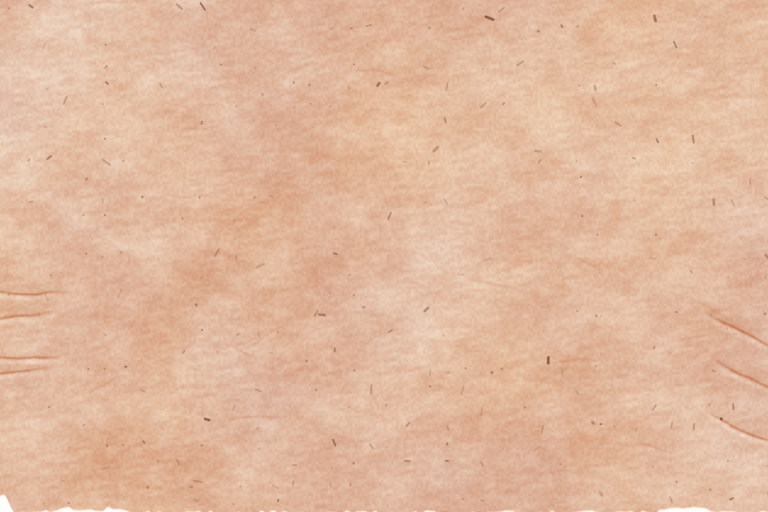
Reproduce this texture procedurally as a Shadertoy shader.

```glsl
const vec3 PAPER = vec3(0.888, 0.731, 0.627);
const vec3 TONE_STEP = vec3(0.047, 0.108, 0.128);
const vec3 WARM_SHIFT = vec3(0.010, 0.000, -0.030);
const vec3 SPECK_COLOR = vec3(0.42, 0.20, 0.15);
const vec3 BACKING = vec3(1.0, 0.995, 0.985);
const float CLOUD_AMOUNT = 1.5;
const float MOTTLE_AMOUNT = 1.25;
const float FIBRE_AMOUNT = 0.55;
const float GRAIN_AMOUNT = 0.65;
const float CREASE_WIDTH = 0.0028;
const int LEFT_CREASES = 4;
const int RIGHT_CREASES = 3;
const int FAINT_WRINKLES = 16;

vec2 hash2(vec2 p) {
    vec3 q = fract(p.xyx * vec3(0.1031, 0.1030, 0.0973));
    q += dot(q, q.yzx + 33.33);
    return fract((q.xx + q.yz) * q.zy);
}

float noise(vec2 p) {
    vec2 i = floor(p), f = fract(p);
    f = f * f * (3.0 - 2.0 * f);
    float low = mix(hash2(i).x, hash2(i + vec2(1, 0)).x, f.x);
    float high = mix(hash2(i + vec2(0, 1)).x, hash2(i + vec2(1, 1)).x, f.x);
    return mix(low, high, f.y);
}

// Layered noise, centred on zero
float fbm(vec2 p) {
    float sum = 0.0, weight = 0.5;
    for (int i = 0; i < 4; i++) {
        sum += weight * (noise(p) - 0.5);
        p = mat2(0.8, 0.6, -0.6, 0.8) * p * 2.03 + 17.3;
        weight *= 0.55;
    }
    return sum;
}

// Dark fold with a lit lower flank and a soft shadow around it
float crease(vec2 p, vec2 start, vec2 end, float bow) {
    float len = length(end - start);
    vec2 axis = (end - start) / len;
    float along = dot(p - start, axis) / len;
    float across = dot(p - start, vec2(-axis.y, axis.x));
    across += bow * 4.0 * along * (along - 1.0) + 0.008 * (noise(p * 30.0) - 0.5);
    float fade = smoothstep(0.0, 0.35, along) * smoothstep(1.0, 0.6, along);
    float d = across / CREASE_WIDTH;
    float lit = (d + 2.8) / 2.2;
    return fade * (0.8 * exp(-lit * lit) - 1.6 * exp(-d * d) - 0.25 * exp(-d * d / 60.0));
}

float creases(vec2 p, float aspect) {
    float sum = 0.0;
    for (int i = 0; i < LEFT_CREASES; i++) {
        vec2 r = hash2(vec2(i, 71));
        vec2 start = vec2(-0.06, 0.25 + 0.06 * float(i) + 0.02 * r.x);
        sum += crease(p, start, start + vec2(0.15 + 0.07 * r.y, 0.03 * (r.x - 0.3)), -0.008);
    }
    for (int i = 0; i < RIGHT_CREASES; i++) {
        vec2 r = hash2(vec2(i, 93));
        vec2 end = vec2(aspect + 0.05, 0.31 - 0.1 * float(i) + 0.02 * r.x);
        sum += crease(p, end + vec2(-0.19 + 0.05 * r.y, 0.085), end, -0.006);
    }
    for (int i = 0; i < FAINT_WRINKLES; i++) {
        vec2 r = hash2(vec2(i, 12)), s = hash2(vec2(i, 45));
        float angle = 1.2 * (s.x - 0.5);
        vec2 start = r * vec2(aspect, 1.0);
        vec2 span = (0.06 + 0.09 * s.y) * vec2(cos(angle), sin(angle));
        sum += 0.28 * crease(p, start, start + span, 0.012 * (s.y - 0.5));
    }
    return sum;
}

// Short flecks, at most one in each cell
float specks(vec2 p, float cells, float chance, float thickness) {
    vec2 cell = floor(p * cells);
    vec2 r = hash2(cell + cells), s = hash2(cell + cells * 3.0 + 7.0);
    vec2 q = (fract(p * cells) - mix(vec2(0.3), vec2(0.7), r)) / cells;
    float angle = 6.2832 * s.x;
    vec2 axis = vec2(cos(angle), sin(angle));
    float halfLength = s.y * s.y * s.y * 0.008;
    q -= axis * clamp(dot(q, axis), -halfLength, halfLength);
    float present = step(hash2(cell + 211.0).x, chance);
    return present * mix(0.2, 0.85, r.x * r.y) * smoothstep(thickness, 0.2 * thickness, length(q));
}

// Height of the ragged tear along the bottom edge
float tearHeight(float x, float aspect) {
    float corner = 0.034 * smoothstep(0.03, 0.005, x);
    float strip = smoothstep(0.08, 0.12, x) * smoothstep(0.27, 0.24, x);
    strip += smoothstep(0.22, 0.19, aspect - x) * smoothstep(0.10, 0.13, aspect - x);
    return max(corner, 0.007 * strip) + 0.008 * (noise(vec2(x * 90.0, 3.0)) - 0.6);
}

void mainImage(out vec4 fragColor, in vec2 fragCoord) {
    vec2 p = fragCoord / iResolution.y;
    float aspect = iResolution.x / iResolution.y;

    // Stains, mottling, pressed fibres and grain
    vec2 warped = p + 0.05 * vec2(fbm(p * 9.0), fbm(p * 9.0 + 40.0));
    float tone = CLOUD_AMOUNT * fbm(warped * vec2(3.6, 2.6) + 5.0);
    tone += MOTTLE_AMOUNT * fbm(warped * vec2(13.0, 19.0) + 60.0);
    vec2 slanted = vec2(p.x + 0.15 * p.y, p.y - 0.15 * p.x);
    tone += FIBRE_AMOUNT * (noise(slanted * vec2(38.0, 120.0)) - 0.5);
    tone += GRAIN_AMOUNT * (noise(p * 210.0 + 9.0) - 0.5);
    tone += creases(p, aspect);

    vec3 color = PAPER + TONE_STEP * tone + WARM_SHIFT * 2.0 * fbm(p * 4.0 + 90.0);

    // Dark flecks of pulp
    color = mix(color, SPECK_COLOR, specks(p, 9.0, 0.18, 0.0042));
    color = mix(color, SPECK_COLOR, 0.7 * specks(p, 27.0, 0.20, 0.0030));

    // Torn border
    float torn = smoothstep(0.003, -0.003, p.y - tearHeight(p.x, aspect));
    fragColor = vec4(mix(color, BACKING, torn), 1.0);
}
```
